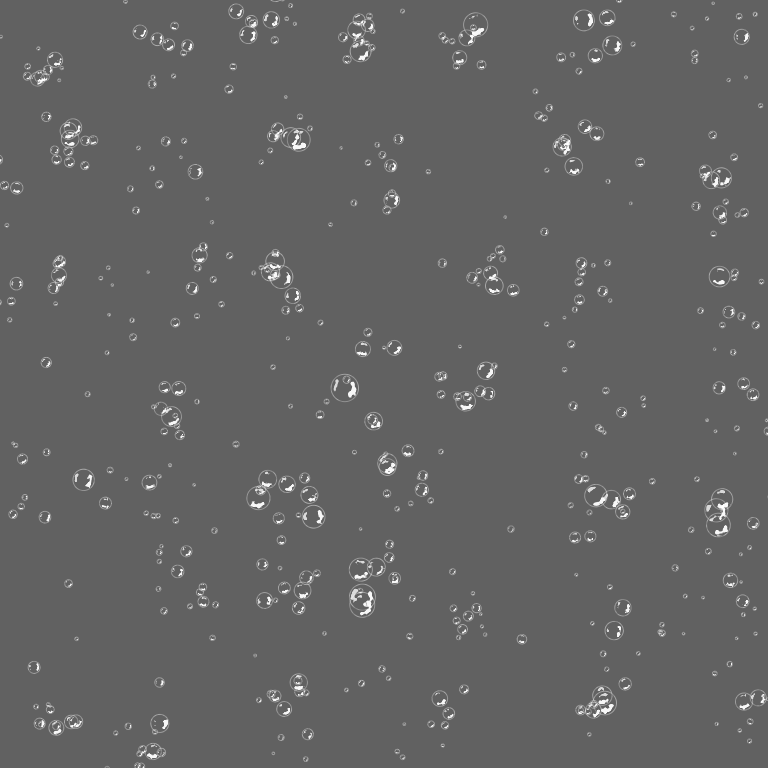
A WebGL 2 fragment shader for this pattern:

```glsl
#version 300 es
precision highp float;
// Draws clusters of thin-rimmed, ragged-glinting bubbles scattered over flat grey.

#define CLUSTER_GRID 7.0    // cluster cells per canvas height
#define CLUSTER_SIZE 9      // bubbles per cluster
#define CLUSTER_GAP 0.18    // share of empty cluster cells
#define STRAY_GRID 14.0     // cells for small single bubbles
#define STRAY_GAP 0.5       // share of empty stray cells
#define RADIUS_MIN 0.0032
#define RADIUS_MAX 0.0185
#define RIM_HALF_WIDTH 0.0006
#define RIM_LIGHT 0.46
#define GLINT_LIGHT 0.95
#define GLINT_ANGLE -0.9    // main glint direction, radians
#define BACKGROUND vec3(0.38)

out vec4 fragColor;
uniform vec2 u_resolution;

// Four random values from a cell and an index
vec4 hash4(vec3 seed) {
    vec4 v = fract(seed.xyzx * vec4(0.1031, 0.1030, 0.0973, 0.1099));
    v += dot(v, v.wzxy + 33.33);
    return fract((v.xxyz + v.yzzw) * v.zywx);
}

// Smooth value noise from 0 to 1
float noise(vec2 p) {
    vec2 i = floor(p);
    vec2 f = smoothstep(0.0, 1.0, p - i);
    float low = mix(hash4(vec3(i, 3.0)).x, hash4(vec3(i + vec2(1, 0), 3.0)).x, f.x);
    float high = mix(hash4(vec3(i + vec2(0, 1), 3.0)).x, hash4(vec3(i + 1.0, 3.0)).x, f.x);
    return mix(low, high, f.y);
}

// Distance to a rounded arc centred on the +x direction
float arcDistance(vec2 p, float radius, float halfAngle, float thickness) {
    p.y = abs(p.y);
    vec2 tip = radius * vec2(cos(halfAngle), sin(halfAngle));
    bool inside = atan(p.y, p.x) < halfAngle;
    return (inside ? abs(length(p) - radius) : distance(p, tip)) - thickness;
}

float coverage(float d, float pixel) {
    return clamp(0.5 - d / pixel, 0.0, 1.0);
}

// Light of one bubble: uneven rim, broad ragged glint, small opposite glint
float bubble(vec2 p, float radius, float turn, float pixel) {
    float d = length(p) - radius;
    if (d > RIM_HALF_WIDTH + pixel) return 0.0;
    vec2 grain = p / radius * 4.5 + 40.0 + turn * 200.0;
    float rough = noise(grain);
    float rim = coverage(abs(d) - RIM_HALF_WIDTH, pixel) * mix(0.5, 1.15, rough);
    float angle = GLINT_ANGLE + (turn - 0.5) * 1.8;
    vec2 axis = vec2(cos(angle), sin(angle));
    vec2 q = vec2(dot(p, axis), dot(p, vec2(-axis.y, axis.x)));
    float ragged = radius * 0.3 * (rough - 0.5);
    float broad = arcDistance(q, radius * 0.66, 0.65, radius * 0.17) + ragged;
    float small = arcDistance(-q, radius * 0.72, 0.4, radius * 0.08) + ragged;
    float glint = max(coverage(broad, pixel), 0.8 * coverage(small, pixel));
    return max(rim * RIM_LIGHT, glint * GLINT_LIGHT);
}

// Overlapping bubbles brighten each other
float screenBlend(float a, float b) {
    return a + b - a * b;
}

float clusterLayer(vec2 uv, float pixel) {
    float light = 0.0;
    vec2 home = floor(uv * CLUSTER_GRID);
    for (int y = -1; y <= 1; y++)
    for (int x = -1; x <= 1; x++) {
        vec2 cell = home + vec2(x, y);
        vec4 cluster = hash4(vec3(cell + 17.0, 5.0));
        if (cluster.x < CLUSTER_GAP) continue;
        vec2 centre = cell + mix(vec2(0.25), vec2(0.75), cluster.yz);
        float spread = mix(0.22, 0.6, cluster.w);
        float scale = mix(0.5, 1.05, hash4(vec3(cell + 17.0, 91.0)).x);
        for (int i = 0; i < CLUSTER_SIZE; i++) {
            vec4 h = hash4(vec3(cell + 17.0, float(i) + 11.0));
            float angle = h.x * 6.2832;
            // Larger bubbles huddle near the centre
            float reach = spread * sqrt(h.y) * mix(1.1, 0.45, h.z * h.z);
            vec2 offset = reach * vec2(cos(angle), sin(angle));
            float radius = scale * mix(RADIUS_MIN, RADIUS_MAX, h.z * h.z);
            vec2 p = uv - (centre + offset) / CLUSTER_GRID;
            light = screenBlend(light, bubble(p, radius, h.w, pixel));
        }
    }
    return light;
}

float strayLayer(vec2 uv, float pixel) {
    float light = 0.0;
    vec2 home = floor(uv * STRAY_GRID);
    for (int y = -1; y <= 1; y++)
    for (int x = -1; x <= 1; x++) {
        vec2 cell = home + vec2(x, y);
        vec4 h = hash4(vec3(cell + 43.0, 71.0));
        if (h.x < STRAY_GAP) continue;
        float size = (h.x - STRAY_GAP) / (1.0 - STRAY_GAP);
        float radius = mix(0.5 * RADIUS_MIN, 0.45 * RADIUS_MAX, size * size);
        vec2 p = uv - (cell + h.yz) / STRAY_GRID;
        light = screenBlend(light, bubble(p, radius, h.w, pixel));
    }
    return light;
}

void main() {
    vec2 uv = gl_FragCoord.xy / u_resolution.y;
    float pixel = 1.0 / u_resolution.y;
    float light = screenBlend(clusterLayer(uv, pixel), strayLayer(uv, pixel));
    fragColor = vec4(mix(BACKGROUND, vec3(1.0), light), 1.0);
}
```
